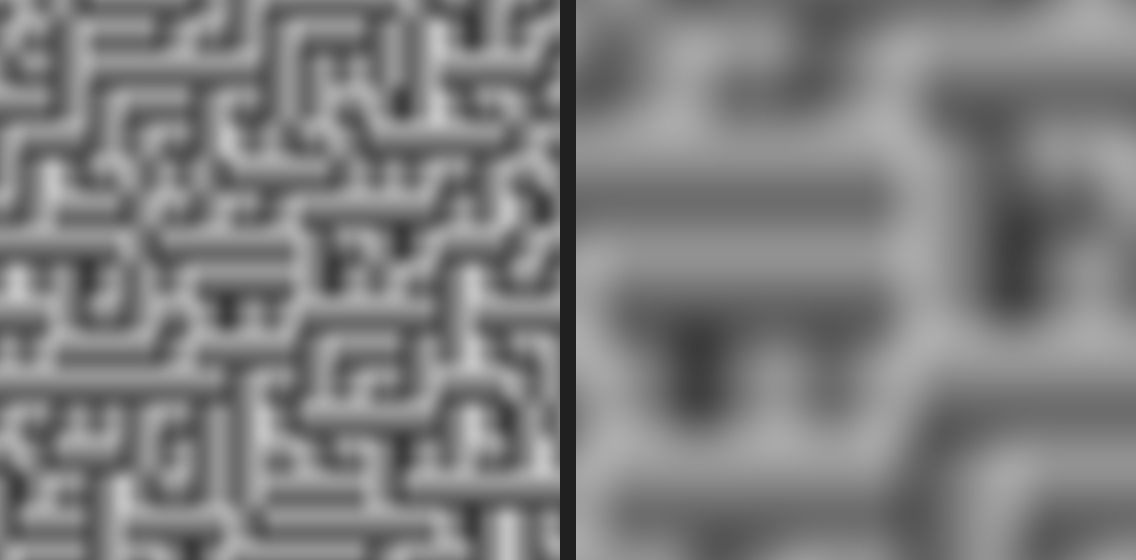
Left: the whole. Right: its middle third, enlarged.
A three.js fragment shader for this pattern:

```glsl
varying vec2 vUv;

const float CELLS = 16.0;        // lattice cells across the canvas
const float UP_SHARE = 0.52;     // lattice points sloping upward
const float RIGHT_SHARE = 0.33;  // sloping right; the rest slope left
const float MID_GRAY = 0.5;
const float CONTRAST = 0.5;
const float SEED = 17.0;

float hash(vec2 p) {
  vec3 q = fract(vec3(p.xyx + SEED) * vec3(0.1031, 0.1030, 0.0973));
  q += dot(q, q.yzx + 33.33);
  return fract((q.x + q.y) * q.z);
}

// Axis-aligned slope chosen at random for a lattice point
vec2 slope(vec2 point) {
  float pick = hash(point);
  if (pick < UP_SHARE) return vec2(0.0, 1.0);
  return vec2(pick < UP_SHARE + RIGHT_SHARE ? 1.0 : -1.0, 0.0);
}

// Height contributed by one corner of the cell
float ramp(vec2 cell, vec2 local, vec2 corner) {
  return dot(slope(cell + corner), local - corner);
}

// Gradient noise with a quintic blend
float mazeNoise(vec2 p) {
  vec2 cell = floor(p);
  vec2 f = fract(p);
  vec2 blend = f * f * f * (f * (f * 6.0 - 15.0) + 10.0);
  float bottom = mix(ramp(cell, f, vec2(0.0, 0.0)), ramp(cell, f, vec2(1.0, 0.0)), blend.x);
  float top = mix(ramp(cell, f, vec2(0.0, 1.0)), ramp(cell, f, vec2(1.0, 1.0)), blend.x);
  return mix(bottom, top, blend.y);
}

void main() {
  float gray = MID_GRAY + CONTRAST * mazeNoise(vUv * CELLS);
  gl_FragColor = vec4(vec3(gray), 1.0);
}
```
